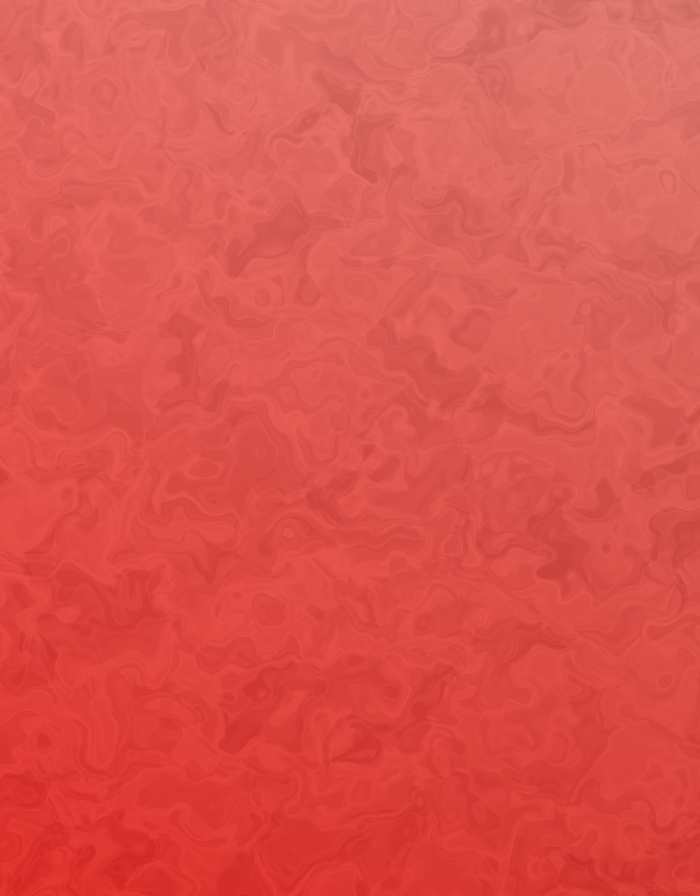
Write a Shadertoy shader that draws this texture.

```glsl
// Red gradient under a faint film of rippled, veined water cells.

const vec3 LOW_RED = vec3(0.848, 0.203, 0.183);    // bottom edge
const vec3 HIGH_RED = vec3(0.872, 0.443, 0.410);   // top edge
const vec3 SIDE_SHIFT = vec3(-0.025, 0.050, 0.042); // added from left to right
const vec3 RIPPLE_TINT = vec3(0.068, 0.056, 0.050); // colour per unit of tone
const float CELLS = 8.5;       // large cells across the width
const float WARP = 0.95;       // bending of the cells
const float VEIN = 0.50;       // strength of light veins
const float PATCH = 0.85;      // strength of dark cell floors
const float WISP = 0.42;       // strength of fine folds
const float MEAN_TONE = -0.28; // keeps the film neutral on average

vec2 hash2(vec2 p) {
    vec3 h = fract(p.xyx * vec3(0.1031, 0.1030, 0.0973));
    h += dot(h, h.yzx + 33.33);
    return fract((h.xx + h.yz) * h.zy);
}

float gradientNoise(vec2 p) {
    vec2 i = floor(p), f = p - i;
    vec2 u = f * f * f * (f * (f * 6.0 - 15.0) + 10.0);
    vec2 e = vec2(0.0, 1.0);
    float a = dot(hash2(i) * 2.0 - 1.0, f);
    float b = dot(hash2(i + e.yx) * 2.0 - 1.0, f - e.yx);
    float c = dot(hash2(i + e.xy) * 2.0 - 1.0, f - e.xy);
    float d = dot(hash2(i + e.yy) * 2.0 - 1.0, f - e.yy);
    return mix(mix(a, b, u.x), mix(c, d, u.x), u.y);
}

float fbm(vec2 p) {
    float sum = 0.0, gain = 1.0;
    for (int i = 0; i < 3; i++) {
        sum += gain * gradientNoise(p);
        p = mat2(1.6, 1.2, -1.2, 1.6) * p + 7.3;
        gain *= 0.5;
    }
    return sum;
}

// x: distance to the nearest cell border, y: random value of the cell
vec2 voronoi(vec2 p) {
    vec2 home = floor(p), nearCell = home, nearOffset = vec2(8.0);
    for (int k = 0; k < 9; k++) {
        vec2 cell = home + vec2(k % 3, k / 3) - 1.0;
        vec2 offset = cell + hash2(cell + 50.0) - p;
        if (dot(offset, offset) < dot(nearOffset, nearOffset)) {
            nearOffset = offset;
            nearCell = cell;
        }
    }
    float border = 8.0;
    for (int k = 0; k < 25; k++) {
        vec2 cell = nearCell + vec2(k % 5, k / 5) - 2.0;
        vec2 offset = cell + hash2(cell + 50.0) - p;
        vec2 between = offset - nearOffset;
        if (dot(between, between) > 1e-5)
            border = min(border, dot(0.5 * (offset + nearOffset), normalize(between)));
    }
    return vec2(border, hash2(nearCell + 91.0).x);
}

// Light rim and dark, ragged floor of one layer of cells
float cellLayer(vec2 p) {
    vec2 cell = voronoi(p);
    float ragged = cell.x + 0.28 * fbm(p * 2.3 + 11.0);
    float innerFloor = smoothstep(0.10, 0.19, ragged) * smoothstep(0.15, 0.95, cell.y);
    float veinWidth = 0.045 + 0.03 * gradientNoise(p * 1.7);
    float vein = exp(-pow(cell.x / veinWidth, 2.0));
    vein *= smoothstep(-0.35, 0.3, gradientNoise(p * 0.9 + 31.0));
    return VEIN * vein - PATCH * innerFloor;
}

// Thin folds that follow the contours of a bent noise field
float wisps(vec2 p) {
    float field = fbm(p * vec2(0.8, 1.2));
    float fold = 1.0 - smoothstep(0.0, 0.13, abs(field));
    float shade = smoothstep(0.08, 0.16, field) * smoothstep(0.55, 0.2, field);
    float stripes = sin(field * 34.0 + p.x) * smoothstep(0.05, 0.35, gradientNoise(p * 0.6 + 5.0));
    return 0.8 * fold - 0.9 * shade + 0.4 * stripes;
}

float rippleTone(vec2 p) {
    vec2 bend = vec2(fbm(p * 0.9 + 3.0), fbm(p * 0.9 + 23.0));
    bend += 0.3 * vec2(gradientNoise(p * 3.0), gradientNoise(p * 3.0 + 41.0));
    vec2 q = p * vec2(0.9, 1.1) + WARP * bend;
    float large = cellLayer(q);
    float small = cellLayer(q * 1.9 + 0.5 * bend.yx + 13.7);
    float fine = wisps(q * 1.5 + 0.7 * bend + 63.0);
    return 0.75 * large + 0.45 * small + WISP * fine - MEAN_TONE;
}

void mainImage(out vec4 fragColor, in vec2 fragCoord) {
    vec2 uv = fragCoord / iResolution.xy;
    vec2 p = fragCoord / iResolution.x * CELLS + 20.0;

    // Background: pale above, saturated below, duller to the right
    vec3 color = mix(LOW_RED, HIGH_RED, uv.y) + SIDE_SHIFT * (uv.x - 0.5);

    // Water film, kept within a soft contrast range
    float tone = clamp(rippleTone(p), -0.95, 0.75);
    color += RIPPLE_TINT * tone * 0.75;

    fragColor = vec4(clamp(color, 0.0, 1.0), 1.0);
}
```
